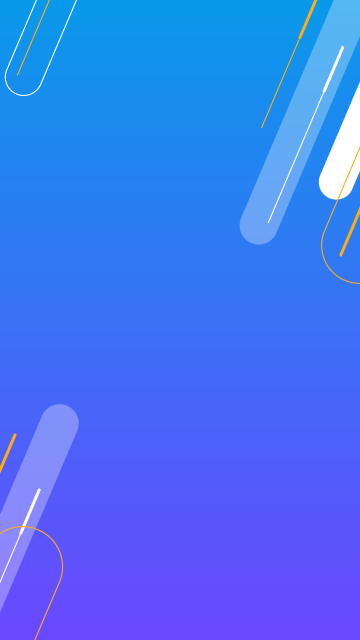
Write a WebGL 1 fragment shader that draws this background.

```glsl
precision highp float;
// Slanted capsules, outlines and strokes crowd the corners of a vertical
// azure-to-violet gradient. Every shape is a rounded segment along one shared
// direction, drawn from its distance; lengths are in canvas heights.

uniform vec2 u_resolution;

const vec3 AZURE = vec3(0.035, 0.600, 0.920);
const vec3 VIOLET = vec3(0.420, 0.280, 1.000);
const vec3 WHITE = vec3(1.0);
const vec3 AMBER = vec3(1.0, 0.68, 0.07);

const vec2 SLANT = vec2(0.391, 0.9204);  // unit direction of every shape
const float FAR = 1.0;                   // length that leaves the canvas
const float HAIR = 0.00085;              // half width of thin strokes
const float BOLD = 0.0023;               // half width of thick strokes
const float GLASS = 0.30;                // opacity of the pale capsules
const float BAR = 0.0299;                // radius of the pale capsules

// Distance to a rounded bar from tip along SLANT; a negative reach runs down.
float capsule(vec2 p, vec2 tip, float reach, float radius) {
  vec2 q = p - tip;
  float along = clamp(dot(q, SLANT), min(reach, 0.0), max(reach, 0.0));
  return length(q - along * SLANT) - radius;
}

// Distance to the thin contour of a capsule.
float outline(vec2 p, vec2 tip, float reach, float radius) {
  return abs(capsule(p, tip, reach, radius)) - HAIR;
}

// Thin stroke that thickens between two positions along its length.
float taper(vec2 p, vec2 tip, float reach, float boldFrom, float boldTo) {
  float thin = capsule(p, tip, reach, HAIR);
  float thick = capsule(p, tip + boldFrom * SLANT, boldTo - boldFrom, BOLD);
  return min(thin, thick);
}

// Antialiased coverage of a distance, over one pixel.
float cover(float d) {
  return clamp(0.5 - d * u_resolution.y, 0.0, 1.0);
}

void paint(inout vec3 color, vec3 ink, float d, float opacity) {
  color = mix(color, ink, cover(d) * opacity);
}

void main() {
  vec2 p = gl_FragCoord.xy / u_resolution.y;
  vec3 color = mix(VIOLET, AZURE, p.y);

  // Upper left: white outline around an amber hairline
  paint(color, WHITE, outline(p, vec2(0.0371, 0.8796), FAR, 0.0288), 1.0);
  paint(color, AMBER, capsule(p, vec2(0.0273, 0.8828), FAR, HAIR), 1.0);

  // Upper right: pale and solid capsules with their strokes
  paint(color, WHITE, capsule(p, vec2(0.4043, 0.6478), FAR, BAR), GLASS);
  paint(color, AMBER, taper(p, vec2(0.4089, 0.8008), FAR, 0.153, FAR), 1.0);
  paint(color, WHITE, taper(p, vec2(0.4193, 0.6523), 0.29, 0.223, 0.297), 1.0);
  paint(color, WHITE, capsule(p, vec2(0.5254, 0.7155), FAR, 0.0273), 1.0);
  paint(color, AMBER, outline(p, vec2(0.5618, 0.6165), FAR, 0.0592), 1.0);
  paint(color, AMBER, capsule(p, vec2(0.5326, 0.6016), FAR, BOLD), 1.0);

  // Lower left: the same family running downward
  paint(color, WHITE, capsule(p, vec2(0.0931, 0.3385), -FAR, BAR), GLASS);
  paint(color, AMBER, capsule(p, vec2(0.0234, 0.3203), -FAR, BOLD), 1.0);
  paint(color, WHITE, taper(p, vec2(0.0612, 0.2344), -FAR, 0.0, -0.0735), 1.0);
  paint(color, AMBER, outline(p, vec2(0.0352, 0.1146), -FAR, 0.0625), 1.0);

  gl_FragColor = vec4(color, 1.0);
}
```
